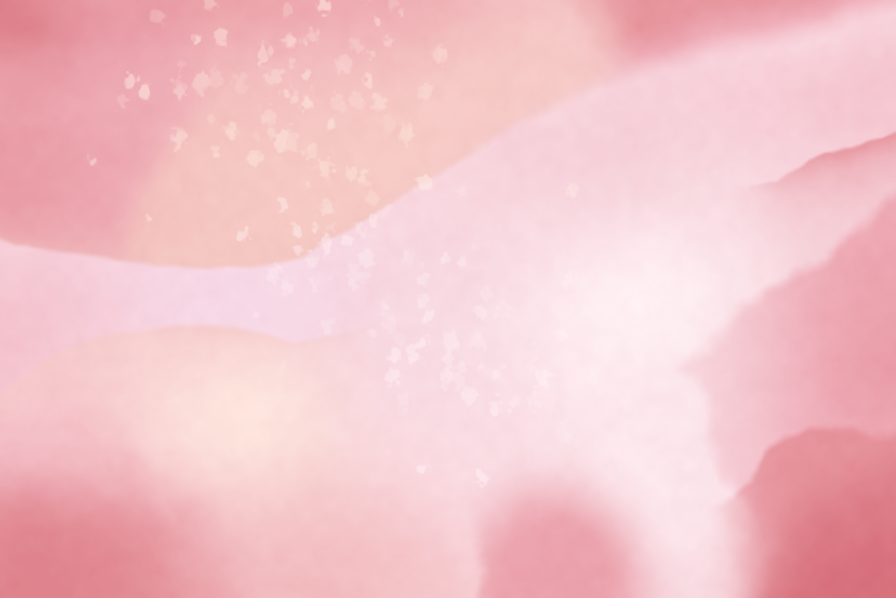
A WebGL 1 fragment shader for this background:

```glsl
precision highp float;
uniform vec2 u_resolution;

#define BLUSH vec3(0.975, 0.850, 0.880)
#define MILK vec3(0.995, 0.935, 0.950)
#define LILAC vec3(0.970, 0.860, 0.920)
#define PEACH vec3(0.965, 0.790, 0.770)
#define CREAM vec3(0.995, 0.905, 0.870)
#define PINK vec3(0.940, 0.690, 0.735)
#define ROSE vec3(0.900, 0.570, 0.605)
#define CRIMSON vec3(0.835, 0.420, 0.465)
#define WOBBLE 0.035
#define GRAIN 0.035
#define FLECK_CELL 0.032

float hash(vec2 p) {
  vec3 q = fract(vec3(p.xyx) * 0.1031);
  q += dot(q, q.yzx + 33.33);
  return fract((q.x + q.y) * q.z);
}

float noise(vec2 p) {
  vec2 i = floor(p), f = fract(p);
  f = f * f * (3.0 - 2.0 * f);
  return mix(mix(hash(i), hash(i + vec2(1, 0)), f.x),
             mix(hash(i + vec2(0, 1)), hash(i + vec2(1, 1)), f.x), f.y);
}

// Layered noise centred on zero
float fbm(vec2 p) {
  float sum = 0.0, amp = 0.5;
  for (int i = 0; i < 5; i++) {
    sum += amp * (noise(p) - 0.5);
    p = mat2(1.6, 1.2, -1.2, 1.6) * p + 7.3;
    amp *= 0.5;
  }
  return sum;
}

// Soft elliptical glow
float glow(vec2 p, vec2 centre, vec2 radius) {
  vec2 q = (p - centre) / radius;
  return exp(-dot(q, q));
}

// Coverage of a wash, d > 0 inside
float wash(float d, float softness) {
  return smoothstep(-softness, softness, d);
}

// Scattered ragged petals, thinned out by two clusters
float flecks(vec2 p) {
  float sum = 0.0;
  vec2 cell = floor(p / FLECK_CELL);
  float ragged = 0.013 * (noise(p * 150.0) - 0.5) + 0.010 * (noise(p * 75.0) - 0.5);
  for (int j = -1; j <= 1; j++) {
    for (int i = -1; i <= 1; i++) {
      vec2 id = cell + vec2(i, j);
      vec2 c = (id + vec2(hash(id + 3.1), hash(id + 17.7))) * FLECK_CELL;
      float density = glow(c, vec2(0.50, 0.82), vec2(0.20, 0.17))
                    + glow(c, vec2(0.60, 0.54), vec2(0.13, 0.10))
                    + glow(c, vec2(0.82, 0.40), vec2(0.16, 0.12));
      float alive = step(hash(id + 41.3), 0.75 * density);
      float size = mix(0.004, 0.014, hash(id + 29.9));
      float d = length((p - c) * vec2(1.15, 0.9)) + ragged - size;
      sum = max(sum, alive * (1.0 - smoothstep(-0.004, 0.004, d)) * mix(0.25, 0.8, hash(id + 53.0)));
    }
  }
  return sum;
}

void main() {
  vec2 p = gl_FragCoord.xy / u_resolution * vec2(1.5, 1.0);
  vec2 bleed = vec2(fbm(p * 6.0), fbm(p * 6.0 + 31.0));
  vec2 w = p + WOBBLE * bleed;          // gentle edges
  vec2 r = p + 3.0 * WOBBLE * bleed;    // ragged edges
  float mottle = fbm(p * 4.0 + 11.0);

  // Pale ground with the lilac channel and bright right side
  vec3 col = mix(BLUSH, LILAC, 0.8 * glow(w, vec2(0.36, 0.50), vec2(0.30, 0.16)));
  col = mix(col, PINK, 0.65 * glow(w, vec2(-0.05, 0.43), vec2(0.26, 0.18)));
  col = mix(col, PINK, 0.18 * glow(w, vec2(0.92, 0.70), vec2(0.30, 0.15)));
  col = mix(col, PINK, 0.45 * glow(r, vec2(1.45, 0.84), vec2(0.30, 0.13)));
  col = mix(col, MILK, 0.95 * glow(w, vec2(1.10, 0.48), vec2(0.26, 0.17)));
  col = mix(col, MILK, 0.75 * glow(w, vec2(1.10, 0.20), vec2(0.20, 0.20)));

  // Upper wash with a sweeping lower edge
  float t = w.x - 0.5, left = max(0.3 - w.x, 0.0);
  float upper = w.y - 0.552 - 0.315 * (t + sqrt(t * t + 0.004)) - 0.5 * left * left;
  vec3 tint = mix(PEACH, PINK, 0.45 * smoothstep(0.10, 0.45, upper) + 0.3 * mottle);
  tint = mix(tint, PINK, 0.8 * wash(0.27 - r.x + 0.35 * (r.y - 0.78), 0.05));
  tint = mix(tint, ROSE, 0.7 * glow(r, vec2(-0.02, 0.70), vec2(0.22, 0.20)));
  tint = mix(tint, ROSE, 0.6 * glow(r, vec2(0.42, 1.04), vec2(0.50, 0.12)));
  tint = mix(tint, CRIMSON, 0.75 * glow(r, vec2(-0.02, 0.97), vec2(0.17, 0.09)));
  tint = mix(tint, PEACH * 0.98, 0.5 * exp(-abs(upper) * 60.0));
  col = mix(col, tint, wash(upper, 0.006 + 0.02 * smoothstep(0.6, 1.1, p.x))
                       * mix(1.0, 0.75, smoothstep(0.6, 1.1, p.x)));

  // Lower peach hill, fading to the right
  float hill = max(0.461 - 1.1 * (w.x - 0.33) * (w.x - 0.33), 0.43 + 0.2 * (w.x - 0.49)) - w.y;
  tint = mix(mix(PEACH, BLUSH, 0.45), PINK, 0.35 * smoothstep(0.15, 0.42, hill));
  tint = mix(tint, PINK, 0.75 * glow(r, vec2(0.02, 0.22), vec2(0.28, 0.16)));
  tint = mix(tint, CREAM, 0.9 * glow(w, vec2(0.43, 0.30), vec2(0.17, 0.13)));
  tint = mix(tint, PEACH * 0.99, 0.5 * exp(-abs(hill) * 70.0));
  col = mix(col, tint, wash(hill, 0.008) * (1.0 - smoothstep(0.50, 0.86, r.x + 0.25 * p.y)));

  // Dark lower left and the peach foot beside it
  float corner = 0.16 + 0.12 * r.x - r.y;
  col = mix(col, ROSE, 0.85 * wash(corner, 0.07) * (1.0 - smoothstep(0.28, 0.46, r.x + 0.4 * r.y)));
  col = mix(col, CRIMSON, 0.55 * glow(r, vec2(0.05, 0.03), vec2(0.30, 0.13)));
  col = mix(col, mix(PEACH, PINK, 0.4), 0.7 * glow(r, vec2(0.60, 0.03), vec2(0.24, 0.15)));

  // Bottom mound with a crisp left side
  float mound = glow(w, vec2(0.93, 0.03), vec2(0.16, 0.165));
  col = mix(col, mix(PINK, ROSE, 0.45), smoothstep(0.1, 0.75, mound) * wash(r.x - 0.79, 0.012));

  // Right hand washes
  float slope = min(0.36 + 0.8 * (r.x - 1.13) - r.y, r.x - 1.13 - 0.7 * (0.36 - r.y));
  col = mix(col, PINK, wash(slope, 0.02) * mix(0.35, 1.0, smoothstep(1.15, 1.45, p.x)));
  col = mix(col, ROSE, 0.55 * glow(r, vec2(1.52, 0.42), vec2(0.15, 0.16)));
  float bank = 0.17 + 0.11 * smoothstep(1.2, 1.4, r.x) - r.y;
  tint = mix(ROSE, CRIMSON, smoothstep(0.02, 0.28, bank + 0.5 * (p.x - 1.4)));
  col = mix(col, tint, 0.9 * wash(bank, 0.012) * smoothstep(1.17, 1.33, r.x));
  float streak = 0.68 + 0.37 * (r.x - 1.25) - r.y;
  col = mix(col, ROSE, 0.9 * wash(streak, 0.006) * exp(-max(streak, 0.0) * 16.0) * smoothstep(1.2, 1.42, p.x));

  // Top right band
  float band = w.y - 0.905 - 0.25 * (w.x - 1.15);
  tint = mix(PINK, ROSE, smoothstep(0.0, 0.07, band));
  col = mix(col, tint, 0.95 * wash(band, 0.025) * smoothstep(0.93, 1.08, r.x + 0.4 * (p.y - 0.95)));

  // Petals, mottling and paper grain
  col = mix(col, mix(MILK, CREAM, smoothstep(0.55, 0.75, p.y)), 0.75 * flecks(p));
  col += vec3(0.4, 1.0, 0.95) * GRAIN * (1.6 * mottle + fbm(p * 45.0));
  gl_FragColor = vec4(clamp(col, 0.0, 1.0), 1.0);
}
```
